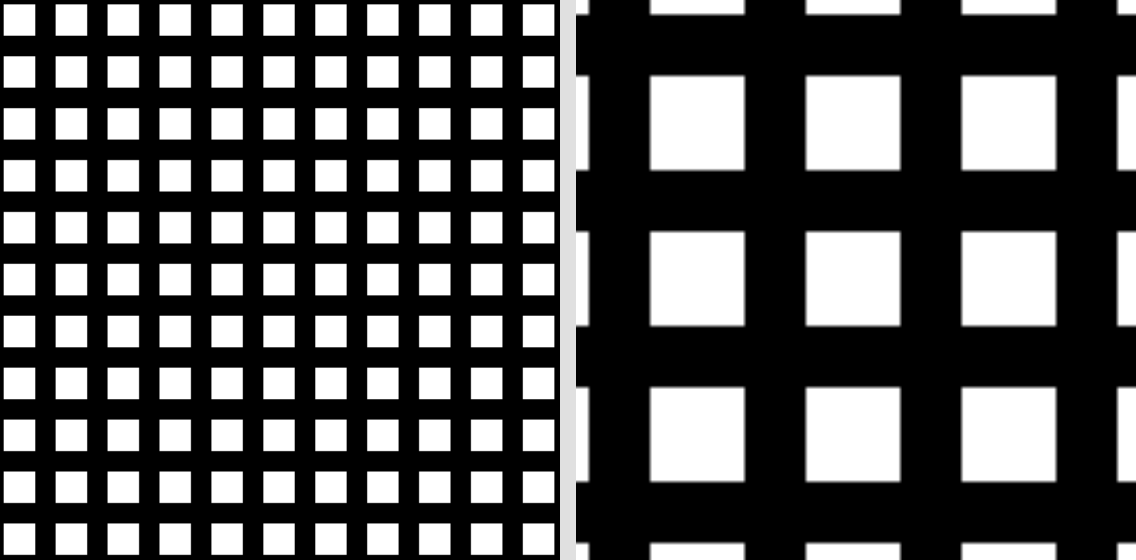
Left, the full canvas; right, a detail of the centre.
Write a Shadertoy shader that draws this pattern.

```glsl
// A regular lattice of white squares on black, eleven across and eleven down.
// Space is folded into one cell about the lattice centre, and the square is
// the product of two soft-edged bands, one along each axis.

#define PITCH 0.0927                  // distance between square centres
#define SIDE 0.0562                   // side of a square
#define CENTRE vec2(0.4983, 0.5007)   // centre of the middle square
#define EDGE_SOFTNESS 0.0024          // width of the grey rim
#define GROUND_COLOUR vec3(0.0)
#define SQUARE_COLOUR vec3(1.0)

// Offset from the centre of the nearest cell
vec2 repeatCell(vec2 p) {
    return p - PITCH * round(p / PITCH);
}

// Coverage of an axis-aligned square, blended over the given edge width
float squareCoverage(vec2 p, float side, float edge) {
    vec2 band = clamp((0.5 * side - abs(p)) / edge + 0.5, 0.0, 1.0);
    return band.x * band.y;
}

void mainImage(out vec4 fragColor, in vec2 fragCoord) {
    vec2 uv = fragCoord / iResolution.xy;

    // Never let the edge become thinner than one pixel
    float edge = max(EDGE_SOFTNESS, 1.0 / min(iResolution.x, iResolution.y));

    float square = squareCoverage(repeatCell(uv - CENTRE), SIDE, edge);
    fragColor = vec4(mix(GROUND_COLOUR, SQUARE_COLOUR, square), 1.0);
}
```
